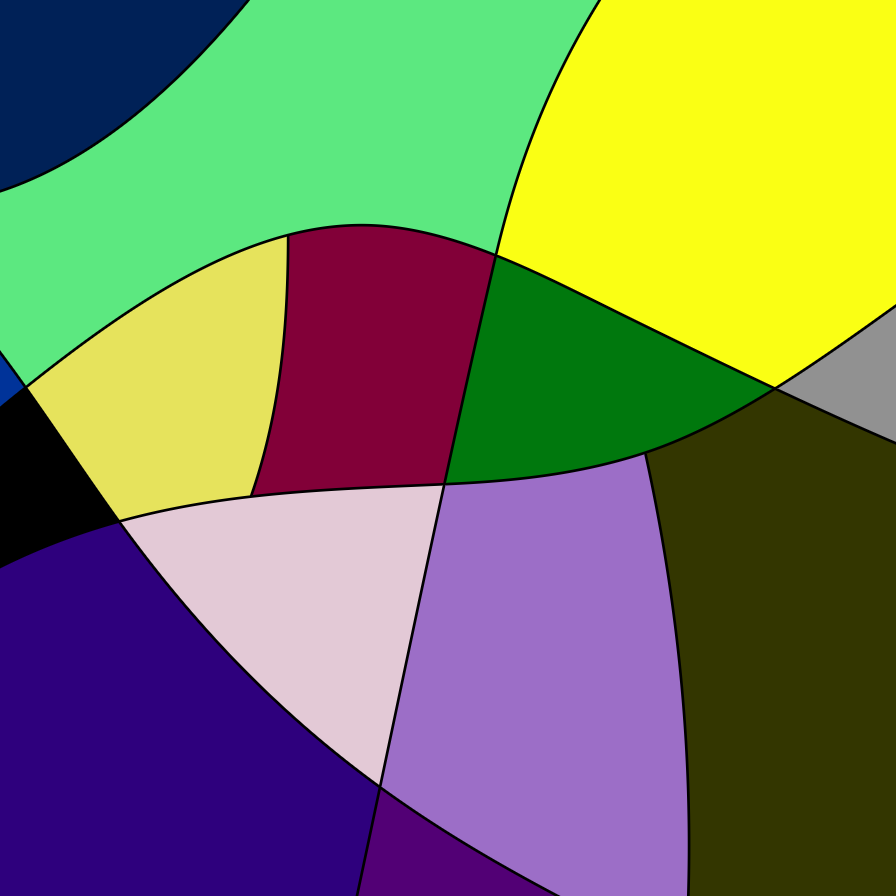
Reproduce this background procedurally as a Shadertoy shader.

```glsl
// Flat colour cells divided by sweeping black curves, like stained glass.
// Each curve is a chain of cubic Hermite spans; the side of the curves on
// which a point lies picks its colour, and the nearest curve inks the outline.

// Cubic through points a and b, with slopes m.x and m.y at its ends.
float span(float x, vec2 a, vec2 b, vec2 m) {
    float w = b.x - a.x, t = (x - a.x) / w, s = 1.0 - t;
    float blend = t * t * (3.0 - 2.0 * t);
    return mix(a.y, b.y, blend) + w * t * s * (m.x * s - m.y * t);
}

// Field value turned into a signed distance in pixels.
float toPixels(float field) {
    return field / max(length(vec2(dFdx(field), dFdy(field))), 1e-6);
}

// Smooth coverage of the positive side of a curve.
float side(float d) {
    return clamp(d + 0.5, 0.0, 1.0);
}

// Curves running across: height as a function of x.
float cornerArc(float x) {
    return span(x, vec2(0.0, 0.2135), vec2(0.2773, 0.0), vec2(-0.33, -1.22));
}

float hump(float x) {
    vec2 crest = vec2(0.4036, 0.2513), slope = vec2(0.7031, 0.3555);
    float left = span(x, vec2(0.0, 0.4557), crest, vec2(-0.82, 0.0));
    float middle = span(x, crest, slope, vec2(0.0, 0.49));
    float right = span(x, slope, vec2(1.0, 0.4948), vec2(0.49, 0.43));
    return x < crest.x ? left : x < slope.x ? middle : right;
}

float rise(float x) {
    vec2 flatPart = vec2(0.4961, 0.5404), bend = vec2(0.7201, 0.5052);
    float left = span(x, vec2(0.0, 0.6328), flatPart, vec2(-0.50, -0.045));
    float middle = span(x, flatPart, bend, vec2(-0.045, -0.33));
    float right = span(x, bend, vec2(1.0, 0.3411), vec2(-0.33, -0.72));
    return x < flatPart.x ? left : x < bend.x ? middle : right;
}

float descent(float x) {
    vec2 knee = vec2(0.1328, 0.5820);
    float left = span(x, vec2(0.0, 0.3932), knee, vec2(1.33, 1.38));
    float right = span(x, knee, vec2(0.6224, 1.0), vec2(1.38, 0.53));
    return x < knee.x ? left : right;
}

// Curves running down: x as a function of height.
float stem(float y) {
    vec2 knee = vec2(0.2852, 0.5534);
    float upper = span(y, vec2(0.0, 0.6693), knee, vec2(-0.62, -0.235));
    float lower = span(y, knee, vec2(1.0, 0.3984), vec2(-0.235, -0.213));
    return y < knee.x ? upper : lower;
}

float leftDivider(float y) {
    return span(y, vec2(0.2604, 0.3216), vec2(0.5547, 0.2799), vec2(0.0, -0.35));
}

float rightDivider(float y) {
    return span(y, vec2(0.5052, 0.7201), vec2(1.0, 0.7682), vec2(0.22, -0.03));
}

void mainImage(out vec4 fragColor, in vec2 fragCoord) {
    vec2 p = fragCoord / iResolution.xy;
    p.y = 1.0 - p.y; // height measured down from the top edge

    // Signed distances: positive lies below or to the right of a curve.
    float dArc = toPixels(p.y - cornerArc(p.x));
    float dHump = toPixels(p.y - hump(p.x));
    float dRise = toPixels(p.y - rise(p.x));
    float dDescent = toPixels(p.y - descent(p.x));
    float dStem = toPixels(p.x - stem(p.y));
    float dLeft = toPixels(p.x - leftDivider(p.y));
    float dRight = toPixels(p.x - rightDivider(p.y));
    float pastStem = side(dStem), pastDescent = side(dDescent);

    // Cells above the hump.
    vec3 sky = mix(vec3(0.0, 0.13, 0.34), vec3(0.36, 0.91, 0.50), side(dArc));
    sky = mix(sky, vec3(0.0, 0.20, 0.60), pastDescent);
    vec3 sun = mix(vec3(0.98, 1.0, 0.08), vec3(0.57), side(dRise));
    vec3 top = mix(sky, sun, pastStem);

    // Cells between the hump and the rise.
    vec3 band = mix(vec3(0.90, 0.89, 0.36), vec3(0.51, 0.0, 0.22), side(dLeft));
    band = mix(band, vec3(0.0, 0.47, 0.05), pastStem);
    band = mix(band, vec3(0.0), pastDescent);

    // Cells below the rise.
    vec3 base = mix(vec3(0.89, 0.79, 0.84), vec3(0.61, 0.43, 0.78), pastStem);
    base = mix(base, vec3(0.20, 0.21, 0.0), side(dRight));
    vec3 floorColor = mix(vec3(0.18, 0.0, 0.49), vec3(0.32, 0.0, 0.46), pastStem);
    base = mix(base, floorColor, pastDescent);

    vec3 color = mix(top, mix(band, base, side(dRise)), side(dHump));

    // Ink outline; both dividers stop at the curves that bound them.
    float ink = min(min(abs(dArc), abs(dHump)), min(abs(dRise), abs(dDescent)));
    ink = min(ink, abs(dStem));
    ink = min(ink, max(abs(dLeft), max(-dHump, dRise)));
    ink = min(ink, max(abs(dRight), -dRise));
    color *= side(ink - 0.0015 * iResolution.y);

    fragColor = vec4(color, 1.0);
}
```
